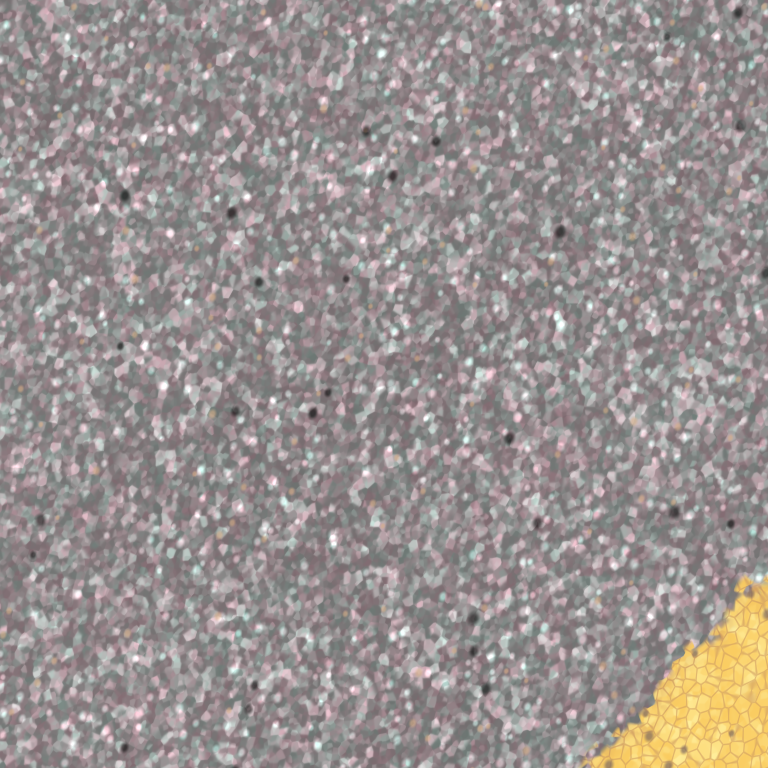
Give the GLSL for this texture, as a WebGL 1 fragment shader.

```glsl
precision highp float;
// Speckled grey asphalt with a worn corner of cracked yellow road paint.

uniform vec2 u_resolution;

vec3 hash3(vec2 cell) {
  vec3 q = fract(cell.xyx * vec3(0.1031, 0.1030, 0.0973));
  q += dot(q, q.yxz + 33.33);
  return fract((q.xxy + q.yzz) * q.zyx);
}

// Soft cellular grains: x = lightness, y = tint, z = distance to the cell border.
vec3 grains(vec2 p, float sharpness) {
  vec2 cell = floor(p);
  vec2 blend = vec2(0.0);
  float total = 0.0, nearest = 9.0, second = 9.0;
  for (int j = -1; j <= 1; j++) {
    for (int i = -1; i <= 1; i++) {
      vec2 id = cell + vec2(float(i), float(j));
      vec3 h = hash3(id);
      float d = length(id + h.xy - p);
      float weight = exp(-sharpness * d * d);
      blend += weight * vec2(h.z * h.z * h.z, fract(h.z * 57.0 + h.x * 13.0));
      total += weight;
      second = min(second, max(nearest, d));
      nearest = min(nearest, d);
    }
  }
  return vec3(blend / total, second - nearest);
}

// Sparse soft spots; density is the share of cells that hold one.
float specks(vec2 p, float density, float radius) {
  vec2 cell = floor(p);
  float spot = 0.0;
  for (int j = -1; j <= 1; j++) {
    for (int i = -1; i <= 1; i++) {
      vec2 id = cell + vec2(float(i), float(j));
      vec3 h = hash3(id + 71.0);
      float size = radius * (0.65 + 0.5 * h.x);
      float inside = 1.0 - smoothstep(0.25 * size, size, length(id + h.xy - p));
      spot = max(spot, inside * step(h.z, density));
    }
  }
  return spot;
}

// Broad layered sines, roughly -1 to 1.
float drift(vec2 p) {
  return 0.5 * sin(7.0 * p.x + 2.0 * sin(5.0 * p.y))
       + 0.3 * sin(13.0 * p.y - 6.0 * p.x + 1.7)
       + 0.2 * sin(29.0 * p.x + 17.0 * p.y);
}

vec3 asphalt(vec2 p, vec2 q) {
  vec3 coarse = grains(q * 92.0, 9.0);
  vec3 fine = grains(q * 150.0 + 31.0, 7.0);
  float light = 0.45 + 0.30 * coarse.x + 0.17 * fine.x + 0.012 * drift(p);
  float tint = 0.6 * coarse.y + 0.4 * fine.y - 0.5;
  vec3 color = light * (vec3(1.025, 0.98, 0.99) + tint * vec3(0.19, -0.15, -0.05));

  // Pale chips, a few rusty ones, and dark pits
  float chip = specks(q * 52.0, 0.16, 0.42);
  color += 0.27 * chip * (vec3(0.93, 1.0, 1.0) + 0.5 * tint * vec3(1.0, -0.6, -0.3));
  color = mix(color, vec3(0.85, 0.69, 0.54), 0.6 * specks(q * 58.0 + 13.0, 0.03, 0.4));
  color *= 1.0 - 0.55 * specks(q * 38.0 + 47.0, 0.022, 0.4);
  return color;
}

vec3 paint(vec2 q, float depth) {
  vec3 flake = grains(q * 62.0 + 5.0, 8.0);
  vec3 grit = grains(q * 120.0 + 9.0, 7.0);
  float crack = 1.0 - smoothstep(0.0, 0.22, flake.z);
  float wear = 1.0 - smoothstep(0.0, 0.035, depth);
  vec3 color = mix(vec3(0.98, 0.80, 0.38), vec3(1.0, 0.93, 0.60), 0.6 * flake.x + 0.6 * grit.x);
  color = mix(color, vec3(0.80, 0.60, 0.38), 0.55 * crack + 0.4 * wear * grit.y);
  return mix(color, vec3(0.50, 0.42, 0.38), 0.7 * specks(q * 45.0, 0.07 + 0.15 * wear, 0.4));
}

void main() {
  vec2 p = gl_FragCoord.xy / u_resolution.y;

  // Grains stand slightly tall and lean to the right
  vec2 q = vec2(dot(p, vec2(0.95, -0.31)) * 1.15, dot(p, vec2(0.31, 0.95)) * 0.92);

  // Ragged diagonal paint border with a flattened upper end
  float depth = min(dot(p - vec2(0.765, 0.0), vec2(0.748, -0.663)), 0.8 * (0.235 - p.y));
  depth += 0.005 * sin(48.0 * p.y + 9.0 * p.x) + 0.022 * (grains(q * 75.0, 8.0).y - 0.5);

  vec3 color = mix(asphalt(p, q), paint(q, depth), smoothstep(-0.004, 0.007, depth));
  gl_FragColor = vec4(clamp(color, 0.0, 1.0), 1.0);
}
```
